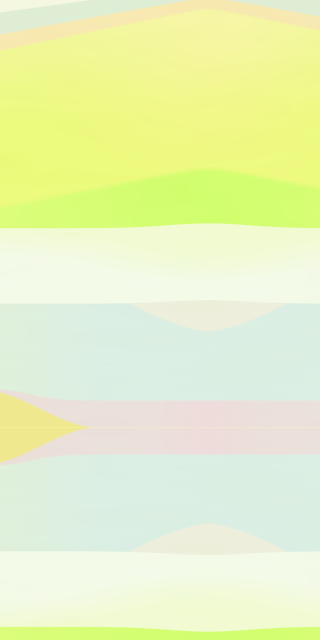
This background is drawn by a Shadertoy shader. Its source:

```glsl
// Pastel landscape of soft hills and bands, mirrored about a pale horizon.

const float HORIZON = 0.332;  // mirror line, in canvas heights
const float PEAK_X = 0.651;   // shared crest of the hills

const vec3 CREAM = vec3(0.96, 0.97, 0.88);
const vec3 MIST = vec3(0.87, 0.93, 0.83);
const vec3 PEACH = vec3(0.97, 0.91, 0.69);
const vec3 LEMON_PALE = vec3(0.945, 0.97, 0.61);
const vec3 LEMON = vec3(0.925, 0.98, 0.49);
const vec3 LIME = vec3(0.82, 0.995, 0.43);
const vec3 LIME_PALE = vec3(0.86, 0.99, 0.48);
const vec3 IVORY = vec3(0.945, 0.98, 0.82);
const vec3 SNOW = vec3(0.955, 0.98, 0.91);
const vec3 WATER = vec3(0.86, 0.935, 0.89);
const vec3 WATER_GREEN = vec3(0.875, 0.94, 0.86);
const vec3 SAND = vec3(0.93, 0.935, 0.86);
const vec3 ROSE = vec3(0.92, 0.88, 0.855);
const vec3 ROSE_WARM = vec3(0.935, 0.865, 0.86);
const vec3 GOLD = vec3(0.94, 0.91, 0.56);

float hash(vec2 p) {
    return fract(sin(dot(p, vec2(127.1, 311.7))) * 43758.5453);
}

float noise(vec2 p) {
    vec2 i = floor(p);
    vec2 f = fract(p);
    f = f * f * (3.0 - 2.0 * f);
    return mix(mix(hash(i), hash(i + vec2(1.0, 0.0)), f.x),
               mix(hash(i + vec2(0.0, 1.0)), hash(i + 1.0), f.x), f.y);
}

// Distance from the crest, rounded at the tip.
float ridge(float x, float roundness) {
    float d = x - PEAK_X;
    return sqrt(d * d + roundness * roundness) - roundness;
}

// Bell that is 1 at the crest and fades to both sides.
float crest(float x, float width) {
    float d = (x - PEAK_X) / width;
    return exp(-d * d);
}

// Paints a colour where depth is positive, with a smooth edge.
vec3 paint(vec3 base, vec3 color, float depth, float softness) {
    return mix(base, color, smoothstep(-softness, softness, depth));
}

// Hills above the bands, from the far sky to the near slope.
vec3 hills(float x, float h, float edge) {
    float skyCorner = h - 0.6485 + 0.0195 * x / 0.286;
    skyCorner = h - (0.6485 + 0.0682 * x);
    vec3 color = paint(MIST, CREAM, skyCorner, edge);
    color = paint(color, PEACH, 0.6706 - 0.092 * ridge(x, 0.04) - h, edge * 1.5);

    vec3 lemon = mix(LEMON, LEMON_PALE, smoothstep(0.45, 0.65, h));
    lemon += vec3(0.02, -0.008, 0.035) * crest(x, 0.3) * smoothstep(0.36, 0.5, h);
    color = paint(color, lemon, 0.6536 - 0.104 * ridge(x, 0.03) - h, edge * 2.0);

    vec3 lime = mix(LIME_PALE, LIME, crest(x, 0.4));
    return paint(color, lime, 0.4036 - 0.1 * ridge(x, 0.05) - h, 0.006);
}

// Level bands that settle towards the horizon.
vec3 bands(vec3 color, float x, float h, float edge) {
    float lift = crest(x, 0.18);
    float veil = 0.29 - 0.045 * crest(x, 0.4);
    vec3 snow = mix(SNOW, IVORY, smoothstep(veil - 0.03, veil + 0.04, h));
    color = paint(color, snow, 0.3115 + 0.0075 * lift - h, edge);

    float shore = 0.1935 + 0.0055 * lift;
    vec3 water = mix(WATER_GREEN, WATER, smoothstep(0.0, 0.35, x));
    float bay = 1.0 - pow(abs(x - PEAK_X) / 0.245, 1.5);
    water = paint(water, SAND, h - (0.194 - 0.044 * bay), edge * 1.5);
    color = paint(color, water, shore - h, edge);

    float flare = 0.017 * exp(-pow(x / 0.13, 2.0));
    vec3 rose = mix(ROSE, ROSE_WARM, crest(x, 0.12));
    color = paint(color, rose, 0.042 + flare - h, edge * 1.5);

    float taper = 0.0555 * (1.0 - smoothstep(-0.06, 0.31, x)) * 1.08;
    return paint(color, GOLD, taper - h - 0.0008, edge * 1.5);
}

void mainImage(out vec4 fragColor, in vec2 fragCoord) {
    vec2 uv = fragCoord / iResolution.xy;
    float edge = max(0.0012, 0.75 / iResolution.y);
    float height = abs(uv.y - HORIZON);

    vec3 color = hills(uv.x, height, edge);
    color = bands(color, uv.x, height, edge);

    // Faint light seam on the horizon
    color += 0.02 * (1.0 - smoothstep(0.0, edge * 1.5, height));

    // Watery horizontal streaks
    float streaks = 0.6 * noise(vec2(uv.x * 4.0, height * 36.0))
                  + 0.4 * noise(vec2(uv.x * 9.0, height * 80.0) + 17.0);
    color += (streaks - 0.5) * vec3(0.008, 0.006, 0.018);

    fragColor = vec4(clamp(color, 0.0, 1.0), 1.0);
}
```
